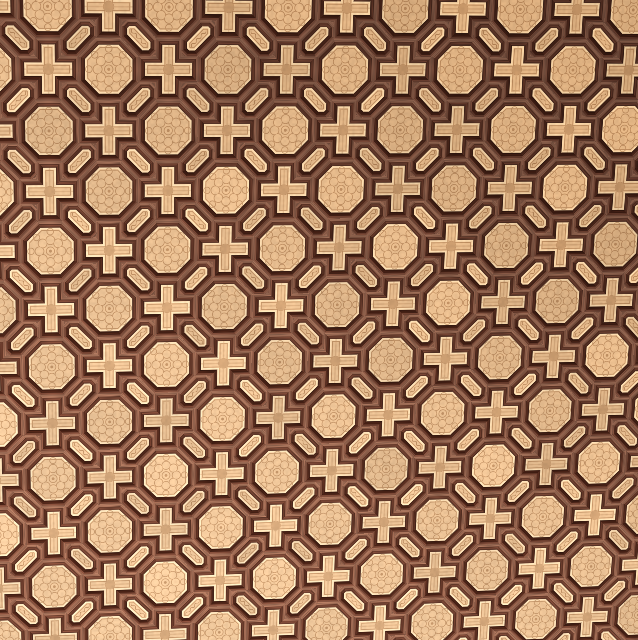
A Shadertoy shader for this pattern:

```glsl
// Coffered wooden ceiling: inlaid octagons and crosses in a checkerboard, with slanted bars between them.

// Grid to canvas perspective (x right, y down, in canvas heights)
const mat3 GRID_TO_CANVAS = mat3(
    0.0952, 0.00065, 0.0046,
    0.00185, 0.09845, 0.0094,
    0.0755, 0.1081, 1.0);

// Sizes in grid cells
const float OCTAGON_RADIUS = 0.395;
const float CROSS_REACH = 0.395;
const float CROSS_HALF_WIDTH = 0.108;
const float BAR_HALF_WIDTH = 0.095;
const float BAR_TIP = 0.275;
const float BAR_CUT = 0.25;
const float RIM_WIDTH = 0.030;
const float INK_HALF_WIDTH = 0.007;
const float STEP_DEPTH = 0.055;
const float RIDGE_START = 0.088;

const vec3 CREAM = vec3(0.97, 0.85, 0.69);
const vec3 TAN = vec3(0.89, 0.73, 0.56);
const vec3 INK = vec3(0.62, 0.43, 0.27);
const vec3 WOOD_DARK = vec3(0.24, 0.11, 0.07);
const vec3 WOOD_MID = vec3(0.41, 0.24, 0.18);
const vec3 WOOD_LIGHT = vec3(0.55, 0.38, 0.30);

const vec2 LIGHT_DIR = vec2(-0.35, 0.94);
const float TONE_VARIATION = 0.09;
const float GRAIN = 0.16;
const float SQRT_HALF = 0.70711;
const float PI = 3.14159;

float hash(vec2 p) {
    vec3 q = fract(p.xyx * 0.1031);
    q += dot(q, q.yzx + 33.33);
    return fract((q.x + q.y) * q.z);
}

float noise(vec2 p) {
    vec2 i = floor(p), f = fract(p);
    f = f * f * (3.0 - 2.0 * f);
    return mix(mix(hash(i), hash(i + vec2(1, 0)), f.x),
               mix(hash(i + vec2(0, 1)), hash(i + 1.0), f.x), f.y);
}

float parity(vec2 cell) { return mod(cell.x + cell.y, 2.0); }

float stroke(float d, float halfWidth, float px) {
    return 1.0 - smoothstep(halfWidth - 0.5 * px, halfWidth + 0.5 * px, abs(d));
}

float octagon(vec2 p) {
    p = abs(p);
    return max(max(p.x, p.y), (p.x + p.y) * SQRT_HALF) - OCTAGON_RADIUS;
}

float cross4(vec2 p) {
    p = abs(p);
    return max(max(p.x, p.y) - CROSS_REACH, min(p.x, p.y) - CROSS_HALF_WIDTH);
}

// Position along and across the bar at the nearest cell corner
vec2 barSpace(vec2 g) {
    vec2 k = fract(g) - 0.5;
    vec2 uv = vec2(k.x + k.y, k.x - k.y) * SQRT_HALF;
    return parity(floor(g)) < 0.5 ? uv : uv.yx;
}

float bar(vec2 uv) {
    uv = abs(uv);
    return max(max(uv.y - BAR_HALF_WIDTH, uv.x - BAR_CUT), (uv.x + uv.y - BAR_TIP) * SQRT_HALF);
}

// Distances to the nearest octagon, cross and bar
vec3 inlays(vec2 g) {
    vec2 cell = floor(g + 0.5);
    vec2 near = abs(g - cell);
    if (near.y > near.x) near = near.yx;
    vec2 next = vec2(1.0 - near.x, near.y);
    bool onCross = parity(cell) < 0.5;
    return vec3(octagon(onCross ? next : near), cross4(onCross ? near : next), bar(barSpace(g)));
}

float nearest(vec2 g) {
    vec3 d = inlays(g);
    return min(d.x, min(d.y, d.z));
}

// Eightfold tracery of interlaced rings
float rosette(vec2 q, float px) {
    float r = length(q);
    float sector = mod(atan(q.y, q.x) + PI / 8.0, PI / 4.0) - PI / 8.0;
    vec2 f = r * vec2(cos(sector), sin(sector));
    float d = min(abs(r - 0.070), abs(length(f - vec2(0.185, 0.0)) - 0.075));
    d = min(d, abs(length(f - vec2(0.33, 0.0)) - 0.055));
    return max(stroke(d, INK_HALF_WIDTH, px), stroke(r, 0.025, px));
}

vec3 inlayColor(vec2 g, vec3 dist, float d, float px) {
    vec2 cell = floor(g + 0.5), q = g - cell;
    float ink;
    if (d == dist.z) {
        vec2 uv = barSpace(g);
        cell = floor(g) + 57.0;
        ink = stroke(uv.y - 0.018 * sin(uv.x * 55.0), INK_HALF_WIDTH, px) * step(abs(uv.x), 0.19);
    } else if (d == dist.x) {
        ink = 0.8 * rosette(q, px);
    } else {
        float r = length(q);
        ink = max(0.55 * stroke(r, 0.085, px), stroke(min(q.x * q.x, q.y * q.y), 0.0001, 0.0006) * 0.45);
        ink = max(ink, 0.7 * stroke(r - 0.085, INK_HALF_WIDTH, px));
    }
    ink = max(ink, 0.85 * stroke(d + RIM_WIDTH + 0.016, INK_HALF_WIDTH, px));
    vec3 col = mix(CREAM, TAN, smoothstep(RIM_WIDTH - 0.5 * px, RIM_WIDTH + 0.5 * px, -d));
    col = mix(col, INK, ink * 0.75);
    float tone = hash(cell + 20.0) - 0.5 + 0.7 * (noise(g * 22.0 + 90.0) - 0.5);
    return col * (1.0 + TONE_VARIATION * tone);
}

// Stepped moulding, lit by the slope of each face
vec3 woodColor(vec2 g, float d, float px) {
    const float E = 0.004;
    vec2 slope = vec2(nearest(g + vec2(E, 0)) - d, nearest(g + vec2(0, E)) - d) / E;
    vec2 n = slope / max(length(slope), 0.001);
    float lit = 0.5 - 0.5 * dot(n, LIGHT_DIR);
    vec3 inner = mix(WOOD_DARK, WOOD_MID, lit);
    vec3 outer = mix(WOOD_MID, WOOD_LIGHT, lit);
    vec3 col = mix(inner, outer, smoothstep(-0.5 * px, 0.5 * px, d - STEP_DEPTH));
    col = mix(col, WOOD_LIGHT, 0.6 * smoothstep(-0.5 * px, 0.5 * px, d - RIDGE_START));
    col = mix(col, WOOD_DARK, 0.6 * stroke(d - STEP_DEPTH, 0.006, px));
    col *= mix(0.72, 1.0, smoothstep(0.0, 0.03, d));
    float grain = noise(vec2(dot(g, vec2(-n.y, n.x)) * 5.0, d * 70.0) + 40.0) - 0.5;
    return col * (1.0 + 2.0 * GRAIN * grain);
}

void mainImage(out vec4 fragColor, in vec2 fragCoord) {
    vec2 p = vec2(fragCoord.x, iResolution.y - fragCoord.y) / iResolution.y;
    vec3 h = inverse(GRID_TO_CANVAS) * vec3(p, 1.0);
    vec2 g = h.xy / h.z;
    float px = fwidth(g.y);

    vec3 dist = inlays(g);
    float d = min(dist.x, min(dist.y, dist.z));
    float inside = 1.0 - smoothstep(-0.5 * px, 0.5 * px, d);

    // Brighter toward the lower left
    float glow = smoothstep(-0.7, 0.9, p.y - 0.6 * p.x);
    vec3 inlay = inlayColor(g, dist, d, px) * mix(vec3(0.95, 0.92, 0.87), vec3(1.08, 1.10, 1.12), glow);
    vec3 wood = woodColor(g, d, px) * mix(0.82, 1.22, glow);
    fragColor = vec4(clamp(mix(wood, inlay, inside), 0.0, 1.0), 1.0);
}
```
